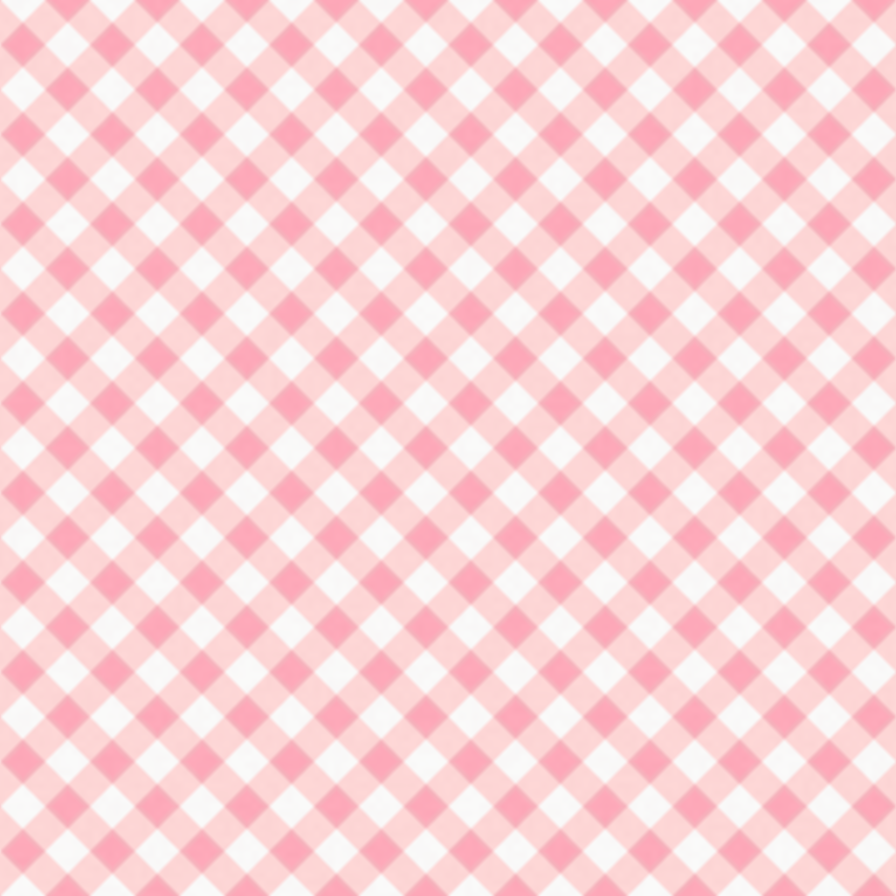
Give the GLSL for this pattern, as a WebGL 2 fragment shader.

```glsl
#version 300 es
precision highp float;

uniform vec2 u_resolution;
out vec4 fragColor;

float hash(vec2 p) {
    vec3 q = fract(vec3(p.xyx) * 0.1031);
    q += dot(q, q.yzx + 33.33);
    return fract((q.x + q.y) * q.z);
}

float valueNoise(vec2 p) {
    vec2 cell = floor(p);
    vec2 f = fract(p);
    f = f * f * (3.0 - 2.0 * f);
    float low = mix(hash(cell), hash(cell + vec2(1.0, 0.0)), f.x);
    float high = mix(hash(cell + vec2(0.0, 1.0)), hash(cell + vec2(1.0)), f.x);
    return mix(low, high, f.y);
}

void main() {
    vec2 uv = gl_FragCoord.xy / u_resolution.y;

    // Ten repeats each way, turned so the bands run along both diagonals
    vec2 grid = uv * 10.0 - vec2(0.255, 0.0);
    vec2 diagonal = vec2(grid.x + grid.y, grid.x - grid.y);

    // Each band fills half of its period; positive values lie inside it
    vec2 inside = 0.25 - abs(fract(diagonal) - 0.5);
    float softness = max(0.04, 14.0 / u_resolution.y);
    vec2 band = smoothstep(-softness, softness, inside);

    // Crossings are slightly duller toward their rims
    float core = smoothstep(0.02, 0.11, min(inside.x, inside.y));
    vec3 white = vec3(0.978, 0.975, 0.973);
    vec3 blush = vec3(0.992, 0.838, 0.836);
    vec3 rose = mix(vec3(0.965, 0.700, 0.738), vec3(0.993, 0.660, 0.724), core);

    // Two overlapping bands give white, blush and rose
    vec3 oneBand = mix(white, blush, band.x);
    vec3 twoBands = mix(blush, rose, band.x);
    vec3 color = mix(oneBand, twoBands, band.y);

    // Faint mottling
    color += (valueNoise(uv * 130.0) - 0.5) * vec3(0.008, 0.014, 0.012);

    fragColor = vec4(color, 1.0);
}
```
